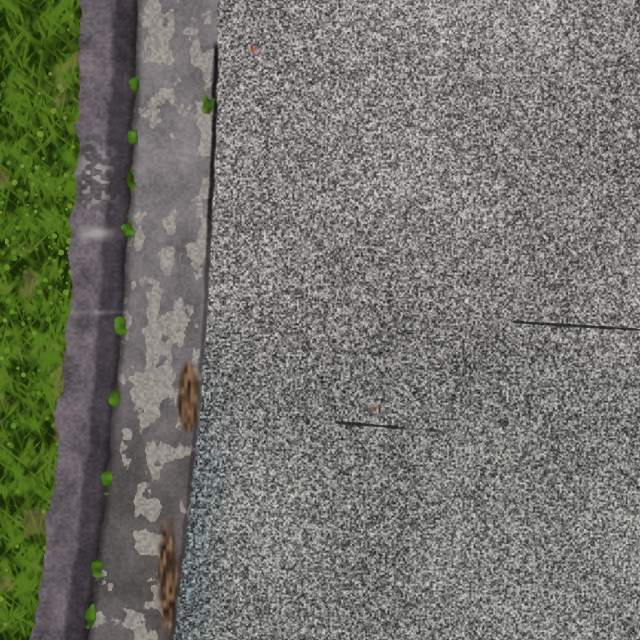
Give the GLSL for this texture, as a Shadertoy shader.

```glsl
// Aged asphalt beside a weathered concrete gutter, a dark curb and a strip of grass.

float hash(vec2 p) {
    vec3 q = fract(p.xyx * vec3(0.1031, 0.1030, 0.0973));
    q += dot(q, q.yzx + 33.33);
    return fract((q.x + q.y) * q.z);
}

float noise(vec2 p) {
    vec2 i = floor(p), f = fract(p);
    f = f * f * (3.0 - 2.0 * f);
    return mix(mix(hash(i), hash(i + vec2(1, 0)), f.x),
               mix(hash(i + vec2(0, 1)), hash(i + vec2(1, 1)), f.x), f.y);
}

float fbm(vec2 p) {
    float sum = 0.0, amp = 0.533;
    for (int i = 0; i < 4; i++) {
        sum += amp * noise(p);
        p = mat2(1.6, 1.2, -1.2, 1.6) * p + 7.3;
        amp *= 0.5;
    }
    return sum;
}

float blob(vec2 p, vec2 center, vec2 radius) {
    vec2 q = (p - center) / radius;
    return exp(-dot(q, q));
}

float segment(vec2 p, vec2 a, vec2 b) {
    vec2 ab = b - a;
    return length(p - a - ab * clamp(dot(p - a, ab) / dot(ab, ab), 0.0, 1.0));
}

// Seam bending to the left as it runs down the canvas
float seam(float t, float top, float slope, float bend) {
    return top - t * (slope + bend * t);
}

// Round leaves scattered in jittered cells: x = coverage, y = shade
vec2 leaves(vec2 p, float density) {
    vec2 cell = floor(p), best = vec2(0);
    for (int k = 0; k < 9; k++) {
        vec2 id = cell + vec2(k % 3 - 1, k / 3 - 1);
        vec2 q = p - id - vec2(hash(id), hash(id + 41.0));
        float r = 0.25 + 0.25 * hash(id + 13.0);
        float on = step(hash(id + 77.0), density) * smoothstep(r, r - 0.2, length(q));
        if (on > best.x) best = vec2(on, hash(id + 5.0));
    }
    return best;
}

vec3 grassColor(vec2 p) {
    float blades = 0.0;
    for (int i = 0; i < 4; i++) {
        float a = -0.9 + 0.55 * float(i);
        vec2 q = mat2(cos(a), sin(a), -sin(a), cos(a)) * p;
        blades = max(blades, noise(q * vec2(230, 42) + 19.0 * float(i)));
    }
    float light = blades * 0.8 + fbm(p * 38.0) * 0.75 - 0.47;
    vec3 c = mix(vec3(0.10, 0.16, 0.03), vec3(0.33, 0.46, 0.12), smoothstep(0.1, 0.75, light));
    float clover = blob(p, vec2(0.07, 0.63), vec2(0.09, 0.17));
    vec2 leaf = leaves(p * 85.0, 0.12 + 0.65 * clover);
    c = mix(c, mix(vec3(0.20, 0.34, 0.06), vec3(0.50, 0.62, 0.24), leaf.y), leaf.x * 0.85);
    float straw = smoothstep(0.64, 0.76, fbm(p * 22.0 + 9.0));
    return mix(c, vec3(0.50, 0.46, 0.30), straw * 0.5);
}

vec3 curbColor(vec2 p, float u) {
    float stain = fbm(p * 30.0), grit = noise(p * 240.0);
    vec3 c = mix(vec3(0.39, 0.36, 0.38), vec3(0.25, 0.23, 0.25), smoothstep(0.5, 0.64, u + 0.12 * (stain - 0.5)));
    c *= 0.55 + 0.65 * stain + 0.25 * grit;
    c *= 1.0 - 0.35 * smoothstep(0.85, 1.0, u);
    // Pale lichen, chipped joints
    float lichen = blob(p, vec2(0.148, 0.72), vec2(0.025, 0.05)) * smoothstep(0.55, 0.8, noise(p * 130.0));
    float joints = blob(p, vec2(0.15, 0.635), vec2(0.025, 0.009))
                 + 0.6 * blob(p, vec2(0.145, 0.512), vec2(0.035, 0.004));
    return mix(c, vec3(0.66, 0.64, 0.63), clamp(lichen + joints * stain * 1.4, 0.0, 0.85));
}

vec3 gutterColor(vec2 p, float u) {
    float stain = fbm(p * 24.0 + 3.0), grit = noise(p * 260.0);
    vec3 c = mix(vec3(0.37, 0.35, 0.35), vec3(0.47, 0.45, 0.46), smoothstep(0.1, 0.8, p.y));
    c *= 0.68 + 0.5 * stain + 0.16 * grit;
    // Worn patches of pale plaster
    float worn = blob(p, vec2(0.315, 0.78), vec2(0.016, 0.11)) + blob(p, vec2(0.267, 0.60), vec2(0.025, 0.022))
               + blob(p, vec2(0.273, 0.665), vec2(0.010, 0.025)) + blob(p, vec2(0.245, 0.44), vec2(0.040, 0.085))
               + blob(p, vec2(0.238, 0.20), vec2(0.028, 0.090)) + 0.7 * blob(p, vec2(0.255, 0.96), vec2(0.04, 0.08))
               + 0.8 * blob(p, vec2(0.320, 0.61), vec2(0.012, 0.07)) + blob(p, vec2(0.22, 0.04), vec2(0.03, 0.03));
    float patchMask = smoothstep(0.63, 0.69, fbm(p * vec2(46, 34)) + 0.27 * worn);
    c = mix(c, vec3(0.62, 0.595, 0.57) * (0.86 + 0.24 * grit), patchMask * 0.88);
    // Dry litter against the asphalt
    float litter = blob(p, vec2(0.294, 0.375), vec2(0.018, 0.06)) + blob(p, vec2(0.262, 0.09), vec2(0.020, 0.11));
    vec3 straw = mix(vec3(0.17, 0.12, 0.09), vec3(0.55, 0.43, 0.32), noise(p * vec2(210, 90)));
    c = mix(c, straw, smoothstep(0.3, 0.7, litter * (0.5 + stain)));
    return c * (1.0 - 0.35 * smoothstep(0.1, 0.0, u));
}

vec3 asphaltColor(vec2 p, float edgeDistance) {
    float grain = 0.6 * noise(p * 290.0) + 0.4 * noise(p * 430.0 + 17.0);
    float tone = 0.485 + 0.13 * (fbm(p * 7.0) - 0.5) + 0.03 * p.y;
    tone -= 0.04 * blob(p, vec2(0.55, 0.40), vec2(0.5, 0.12));
    vec3 c = mix(vec3(0.99, 1.0, 0.965), vec3(1.02, 0.995, 0.98), p.y) * (tone + 0.75 * (grain - 0.5));
    float bluish = smoothstep(0.09, 0.0, edgeDistance) * smoothstep(0.55, 0.2, p.y);
    c = mix(c, c * vec3(0.83, 0.89, 0.94), bluish);
    // Thin cracks
    float rough = 0.002 * (noise(p * 90.0) - 0.5);
    float crack = smoothstep(0.0032, 0.0008, segment(p, vec2(0.803, 0.497), vec2(1.01, 0.484)) + rough);
    crack = max(crack, smoothstep(0.0035, 0.0008, segment(p, vec2(0.527, 0.340), vec2(0.62, 0.332)) + rough));
    crack = max(crack, 0.5 * smoothstep(0.003, 0.0005, segment(p, vec2(0.62, 0.332), vec2(0.69, 0.327)) + rough));
    c = mix(c, vec3(0.13), crack * 0.85);
    float dryLeaf = blob(p, vec2(0.397, 0.923), vec2(0.005)) + 0.5 * blob(p, vec2(0.586, 0.362), vec2(0.006));
    return mix(c, vec3(0.65, 0.34, 0.23), dryLeaf * 0.8);
}

void mainImage(out vec4 fragColor, in vec2 fragCoord) {
    vec2 p = fragCoord / iResolution.xy;
    float t = 1.0 - p.y, soft = 0.0015 + 0.5 / iResolution.x;
    float wobble = fbm(p * 35.0) - 0.5;
    float grassX = seam(t, 0.125, 0.011, 0.062) + 0.024 * wobble;
    float curbX = seam(t, 0.216, 0.025, 0.054) + 0.008 * wobble;
    float roadX = seam(t, 0.341, 0.006, 0.064) + 0.006 * wobble;

    vec3 c = mix(grassColor(p), curbColor(p, (p.x - grassX) / (curbX - grassX)), smoothstep(-soft, soft, p.x - grassX));
    c = mix(c, gutterColor(p, (p.x - curbX) / (roadX - curbX)), smoothstep(-soft, soft, p.x - curbX));
    c = mix(c, asphaltColor(p, p.x - roadX), smoothstep(-soft, soft, p.x - roadX));

    // Shadowed gap under the asphalt lip
    float gap = smoothstep(0.06, 0.08, t) * mix(0.75, 0.3, smoothstep(0.3, 0.5, t));
    c *= 1.0 - gap * smoothstep(0.006, 0.001, abs(p.x - roadX + 0.003));

    // Weeds rooted in both seams
    float depths[10] = float[](0.135, 0.215, 0.28, 0.36, 0.51, 0.62, 0.75, 0.885, 0.965, 0.165);
    float weeds = 0.0;
    for (int i = 0; i < 10; i++) {
        float x = i < 9 ? seam(depths[i], 0.216, 0.025, 0.054) : 0.326;
        weeds = max(weeds, blob(p, vec2(x, 1.0 - depths[i]), vec2(0.013, 0.024)));
    }
    float foliage = noise(p * 110.0);
    vec3 weedColor = mix(vec3(0.12, 0.20, 0.04), vec3(0.36, 0.54, 0.16), foliage);
    c = mix(c, weedColor, smoothstep(0.48, 0.62, weeds * 0.75 + 0.4 * (foliage - 0.35)));
    fragColor = vec4(clamp(c, 0.0, 1.0), 1.0);
}
```
